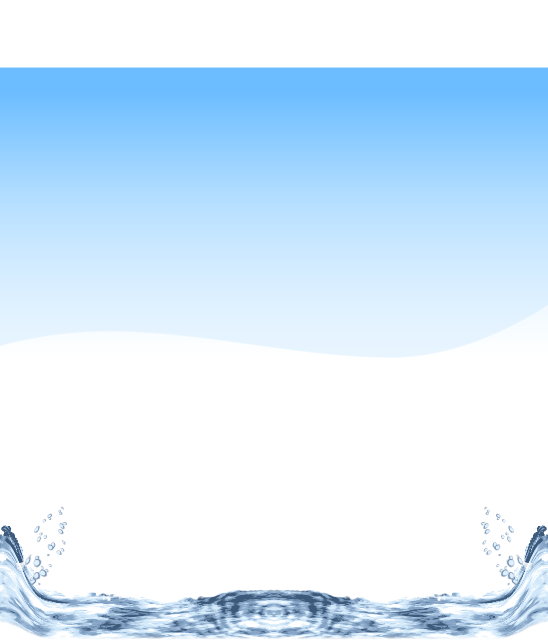
Give the GLSL for this background, as a Shadertoy shader.

```glsl
// A blue sky panel fades down to a soft white hill above a mirrored water splash.
// Sky and hill are analytic curves; the water is warped noise that follows the
// crest line, blended with centre ripples and a loop of scattered droplets.

const float WIDTH = 0.854;          // canvas width, in canvas heights
const float SKY_TOP = 0.8945;
const float SKY_DEPTH = 0.455;
const float HAZE_END = 0.432;       // height where the hill turns pure white
const vec2 RIPPLE_CENTRE = vec2(0.427, 0.042);
const int DROPLETS = 30;

const vec3 WHITE = vec3(1.0);
const vec3 SKY_HIGH = vec3(0.42, 0.74, 1.0);
const vec3 SKY_MID = vec3(0.69, 0.865, 1.0);
const vec3 SKY_LOW = vec3(0.91, 0.96, 1.0);
const vec3 HAZE = vec3(0.95, 0.98, 1.0);
const vec3 WATER_PALE = vec3(0.82, 0.91, 0.98);
const vec3 WATER_MID = vec3(0.53, 0.65, 0.78);
const vec3 WATER_DARK = vec3(0.24, 0.35, 0.48);

float hash(vec2 p) {
    vec3 a = fract(vec3(p.xyx) * 0.1031);
    a += dot(a, a.yzx + 33.33);
    return fract((a.x + a.y) * a.z);
}

float noise(vec2 p) {
    vec2 cell = floor(p), f = fract(p);
    f = f * f * (3.0 - 2.0 * f);
    float low = mix(hash(cell), hash(cell + vec2(1, 0)), f.x);
    float high = mix(hash(cell + vec2(0, 1)), hash(cell + vec2(1, 1)), f.x);
    return mix(low, high, f.y);
}

float fbm(vec2 p) {
    float sum = 0.0, gain = 0.533;
    for (int i = 0; i < 4; i++) {
        sum += gain * noise(p);
        p = p * 2.03 + 17.0;
        gain *= 0.5;
    }
    return sum;
}

float bell(float x, float centre, float spread) {
    float d = (x - centre) / spread;
    return exp(-d * d);
}

vec3 skyColor(float y) {
    float d = (SKY_TOP - y) / SKY_DEPTH;
    vec3 c = mix(SKY_HIGH, SKY_MID, clamp((d - 0.08) / 0.35, 0.0, 1.0));
    float low = clamp((d - 0.43) / 0.57, 0.0, 1.0);
    return mix(c, SKY_LOW, 1.0 - pow(1.0 - low, 1.6));
}

// Hill outline: left shoulder, gentle dip, rising right flank
float hillHeight(float x) {
    float left = max(0.198 - x, 0.0) / 0.198;
    float right = max(x - 0.716, 0.0) / 0.284;
    return 0.4824 - 0.0228 * left * left
         - 0.041 * smoothstep(0.198, 0.716, x) + 0.082 * pow(right, 1.9);
}

float crestHeight(float x) {
    return 0.058 + 0.135 / (1.0 + pow(x / 0.038, 3.0))
         + 0.010 * bell(x, 0.15, 0.06) + 0.020 * smoothstep(0.26, 0.39, x);
}

vec3 waterColor(float tone) {
    vec3 c = mix(WHITE, WATER_PALE, smoothstep(0.0, 0.3, tone));
    c = mix(c, WATER_MID, smoothstep(0.3, 0.68, tone));
    return mix(c, WATER_DARK, smoothstep(0.68, 1.0, tone));
}

// Water body: rgb and coverage; q.x is the distance from the nearer side
vec4 water(vec2 q, float px) {
    float wing = 1.0 - smoothstep(0.02, 0.08, q.x);
    float calm = smoothstep(0.24, 0.36, q.x);
    float spray = smoothstep(0.085, 0.13, q.y);
    float base = 0.026 * (1.0 - smoothstep(0.0, 0.075, q.x));
    float crest = crestHeight(q.x);
    float ragged = mix(mix(0.026, 0.06, wing), 0.006, calm);
    float edge = crest + ragged * (fbm(q * 55.0) - 0.5);
    float depth = (q.y - base) / (crest - base);

    // Streaks along the flow, giving way to rings at the centre
    vec2 flow = vec2(q.x * 20.0, depth * 6.0);
    float streak = fbm(flow + 2.0 * fbm(flow * 0.8 + 5.0));
    float fine = fbm(vec2(q.x * 45.0, depth * 15.0) + 3.0 * streak);
    float r = length((q - RIPPLE_CENTRE) * vec2(1.0, 2.2));
    float ring = sin(r * 330.0 + 10.0 * fbm(q * vec2(25.0, 45.0)));
    float shade = 0.30 + 0.26 * smoothstep(0.11, 0.20, q.x) + 0.22 * spray;
    shade -= 0.30 * (1.0 - smoothstep(0.0, 0.026, q.y - base));
    shade -= 0.20 * smoothstep(0.75, 1.0, depth) * (1.0 - calm) * (1.0 - wing);
    float tone = shade + 1.5 * (streak - 0.5) + (1.3 + spray) * (fine - 0.5);
    tone += 0.16 * ring * calm;

    float cover = smoothstep(-px, px, edge - q.y);
    cover *= smoothstep(0.0, 0.008, q.y - base);
    cover *= mix(1.0, smoothstep(0.36, 0.46, fbm(q * 70.0 + 9.0)), spray);
    return vec4(waterColor(clamp(tone, 0.0, 1.0)), cover);
}

// Droplets thrown up along a leaning column
vec3 addDroplets(vec3 color, vec2 q, float px) {
    for (int i = 0; i < DROPLETS; i++) {
        float id = float(i), t = id / float(DROPLETS - 1);
        float side = hash(vec2(id, 3.0)) - 0.5;
        vec2 centre = vec2(0.056 + 0.036 * t + 0.05 * side * (0.4 + t * (1.0 - t) * 3.0),
                           0.088 + 0.118 * t);
        float size = mix(0.0015, 0.0058, pow(hash(vec2(id, 8.0)), 2.0));
        vec2 d = q - centre;
        d.x += d.y * side;
        d.y *= mix(0.5, 1.1, hash(vec2(id, 12.0)));
        float dist = length(d) + 0.002 * (noise(q * 240.0 + id) - 0.5);
        float rim = smoothstep(0.35, 0.95, dist / size + 0.3 * d.x / size);
        float cover = 1.0 - smoothstep(size - px, size + px, dist);
        color = mix(color, waterColor(0.2 + 0.65 * rim), cover * 0.9);
    }
    return color;
}

void mainImage(out vec4 fragColor, in vec2 fragCoord) {
    vec2 uv = fragCoord / iResolution.xy;
    float px = 1.0 / iResolution.y;

    // Sky panel and hazy hill
    vec3 color = mix(skyColor(uv.y), WHITE, smoothstep(-px, px, uv.y - SKY_TOP));
    vec3 hill = mix(WHITE, HAZE, smoothstep(HAZE_END, 0.525, uv.y));
    color = mix(color, hill, smoothstep(-px, px, hillHeight(uv.x) - uv.y));

    // Mirrored splash
    vec2 q = vec2(min(uv.x, 1.0 - uv.x) * WIDTH, uv.y);
    vec4 body = water(q, px);
    color = mix(color, body.rgb, body.a);
    color = addDroplets(color, q, px);
    fragColor = vec4(color, 1.0);
}
```
